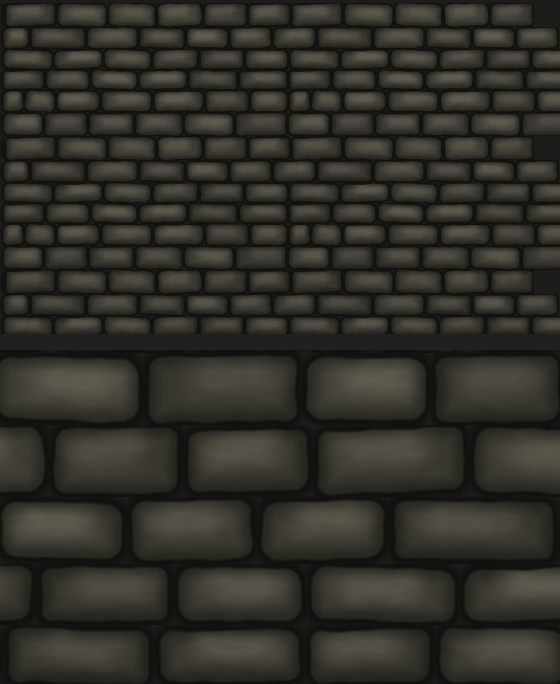
Top, the full canvas; bottom, a detail of the centre.
A Shadertoy shader for this texture:

```glsl
// Dim wall of rounded, unevenly cut stone blocks in repeating courses with dark joints.

// All lengths are in units of one horizontal repeat; y runs downwards.
const vec2  REPEATS     = vec2(1.954, 2.503);  // pattern repeats across and down
const float TILE_HEIGHT = 0.4656;
const float TOP_MARGIN  = 0.010;
const float LEFT_MARGIN = 0.013;
const float ROWS        = 6.0;
const float ROW_SWAY    = 0.09;                // unevenness of course heights
const vec2  HALF_GAP    = vec2(0.0065, 0.0038);
const float CORNER      = 0.017;
const float WOBBLE      = 0.0035;
const float TILT        = 0.035;
const float EDGE_SOFT   = 0.0022;
const float BEVEL       = 0.022;
const float PI          = 3.14159;

const vec3 JOINT_DARK = vec3(0.065, 0.065, 0.062);
const vec3 JOINT_DUST = vec3(0.112, 0.108, 0.100);
const vec3 STONE_RIM  = vec3(0.150, 0.150, 0.127);
const vec3 STONE_FACE = vec3(0.222, 0.218, 0.188);
const vec3 STONE_GLOW = vec3(0.345, 0.328, 0.290);

// Each course: block count, start, skew of block widths, second harmonic of skew
const vec4 COURSES[6] = vec4[6](
    vec4(6.0, 0.015,  0.031,  0.000),
    vec4(6.0, 0.104,  0.043,  0.010),
    vec4(6.0, 0.008,  0.022,  0.000),
    vec4(6.0, 0.006, -0.024, -0.004),
    vec4(7.0, 0.006, -0.066, -0.046),
    vec4(6.0, 0.002, -0.033,  0.000));

vec2 hash2(vec2 p) {
    vec3 q = fract(p.xyx * vec3(0.1031, 0.1030, 0.0973));
    q += dot(q, q.yzx + 33.33);
    return fract((q.xx + q.yz) * q.zy);
}

float corner(vec2 cell, vec2 f, vec2 o) {
    return dot(hash2(cell + o) * 2.0 - 1.0, f - o);
}

float gradientNoise(vec2 p) {
    vec2 c = floor(p), f = fract(p);
    vec2 u = f * f * f * (f * (f * 6.0 - 15.0) + 10.0);
    return mix(mix(corner(c, f, vec2(0, 0)), corner(c, f, vec2(1, 0)), u.x),
               mix(corner(c, f, vec2(0, 1)), corner(c, f, vec2(1, 1)), u.x), u.y);
}

// Height of the k-th bed joint inside a tile
float bedJoint(float k) {
    return (k + ROW_SWAY * sin(2.0 * PI * k / ROWS)) / ROWS * TILE_HEIGHT;
}

// Position of the k-th upright joint inside a course
float uprightJoint(vec4 course, float k) {
    float t = k / course.x;
    return t + course.z * sin(PI * t) + course.w * sin(2.0 * PI * t);
}

float roundedBox(vec2 q, vec2 halfSize, float radius) {
    vec2 e = abs(q) - halfSize + radius;
    return length(max(e, 0.0)) + min(max(e.x, e.y), 0.0) - radius;
}

void mainImage(out vec4 fragColor, in vec2 fragCoord) {
    vec2 uv = fragCoord / iResolution.xy;
    vec2 wall = vec2(uv.x, 1.0 - uv.y) * REPEATS * vec2(1.0, TILE_HEIGHT);
    float pixel = REPEATS.x / iResolution.x;

    // Find the course
    float y = mod(wall.y - TOP_MARGIN, TILE_HEIGHT);
    float row = 0.0;
    for (float k = 1.0; k < ROWS; k++) row += step(bedJoint(k), y);
    vec4 course = COURSES[int(row)];

    // Find the block in the course
    float along = wall.x - course.y;
    float tile = floor(along), x = along - tile;
    float block = 0.0;
    for (float k = 1.0; k < course.x; k++) block += step(uprightJoint(course, k), x);

    // Block outline, cut off at the left end of the wall
    float left  = uprightJoint(course, block) + HALF_GAP.x;
    float right = uprightJoint(course, block + 1.0) - HALF_GAP.x;
    left = max(left, LEFT_MARGIN - course.y - tile);
    float top = bedJoint(row) + HALF_GAP.y, bottom = bedJoint(row + 1.0) - HALF_GAP.y;
    vec2 id = vec2(block + 3.0, row * 7.0 + 5.0);
    vec2 randA = hash2(id), randB = hash2(id + 41.0);
    vec2 halfSize = 0.5 * vec2(right - left, bottom - top) - vec2(0.0, 0.003 * randA.y);
    vec2 q = vec2(x, y) - 0.5 * vec2(left + right, top + bottom);
    q.y += TILT * (randB.x - 0.5) * 2.0 * q.x;
    vec2 grain = vec2(x, y) + vec2(0.0, row * 3.0);
    float d = roundedBox(q, halfSize, CORNER * (0.7 + 0.5 * randB.y))
            + WOBBLE * gradientNoise(grain * 32.0);

    // No blocks above the first course, nor at the right end of the two upper courses
    bool missing = wall.y < TOP_MARGIN || (tile > 0.5 && row < 1.5 && block > 4.5);
    if (missing) d = 0.03;

    // Joint
    float dust = smoothstep(0.002, 0.016, d + 0.004 * gradientNoise(wall * 24.0));
    vec3 joint = mix(JOINT_DARK, JOINT_DUST, dust);

    // Stone: dark rim, dull face and a soft glow above the middle
    vec2 n = q / max(halfSize, vec2(0.005));
    vec2 away = abs(n - vec2(0.35 * (randA.x - 0.5), -0.22 - 0.15 * randB.x));
    away += 0.16 * gradientNoise(grain * vec2(22.0, 40.0));
    float glow = (1.0 - smoothstep(0.25, 0.95, away.x)) * (1.0 - smoothstep(0.05, 0.95, away.y));
    vec3 stone = mix(STONE_RIM, STONE_FACE, smoothstep(0.0, BEVEL, -d));
    stone = mix(stone, STONE_GLOW, glow * (0.75 + 0.3 * randA.y));
    float streak = gradientNoise(grain * vec2(45.0, 130.0));
    stone *= (0.93 + 0.14 * randB.y) * (1.0 + 0.07 * streak) * mix(0.95, 1.06, uv.y);

    float soft = max(EDGE_SOFT, pixel * 0.75);
    fragColor = vec4(mix(joint, stone, 1.0 - smoothstep(-soft, soft, d)), 1.0);
}
```
